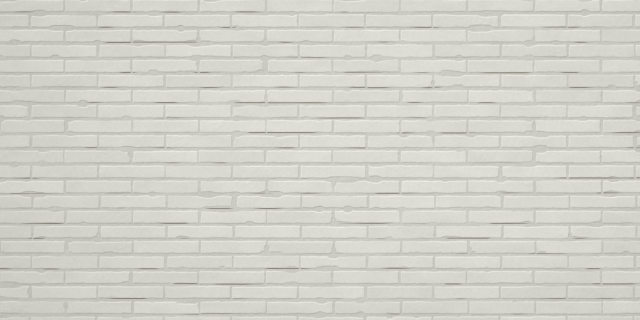
Give the GLSL for this texture, as a WebGL 1 fragment shader.

```glsl
precision highp float;
// White painted brick wall in running bond, lit from above.
// Each brick is a noisy rounded box in a height field; the slope of that
// field gives lit upper edges and shaded lower ones, with sparse dark gaps.

uniform vec2 u_resolution;

#define ROWS 21.2          // courses per canvas height
#define BRICKS 4.77        // bricks per canvas height, measured across
#define ROW_SHIFT 0.113    // vertical phase of the courses
#define JOINT_SHIFT 0.03   // horizontal phase of the upright joints
#define MORTAR vec2(0.0036, 0.0048)  // half widths: upright, level
#define CORNER 0.003       // rounding of brick corners
#define BEVEL 0.0028       // softness of brick edges
#define WOBBLE 0.0036      // unevenness of brick edges
#define RELIEF 0.105       // strength of the slope lighting
#define GAP_DARK 0.62      // darkness of open gaps under bricks

const vec3 PAINT = vec3(0.847, 0.846, 0.818);
const vec3 JOINT = vec3(0.790, 0.787, 0.757);
const vec3 GAP = vec3(0.43, 0.41, 0.36);

float hash(vec2 p) {
  vec3 q = fract(vec3(p.xyx) * 0.1031);
  q += dot(q, q.yzx + 33.33);
  return fract((q.x + q.y) * q.z);
}

float noise(vec2 p) {
  vec2 i = floor(p), f = fract(p);
  f = f * f * (3.0 - 2.0 * f);
  return mix(mix(hash(i), hash(i + vec2(1.0, 0.0)), f.x),
             mix(hash(i + vec2(0.0, 1.0)), hash(i + 1.0), f.x), f.y);
}

// Brick index in id, position from the brick centre as result
vec2 brickCell(vec2 p, out vec2 id) {
  float course = (1.0 - p.y) * ROWS + ROW_SHIFT;
  float row = floor(course);
  float along = p.x * BRICKS + JOINT_SHIFT + 0.5 * mod(row, 2.0);
  along += 0.06 * (hash(vec2(row, 7.0)) - 0.5);
  id = vec2(floor(along), row);
  return vec2((fract(along) - 0.5) / BRICKS, (0.5 - fract(course)) / ROWS);
}

// Signed distance to the worn brick outline
float brickDistance(vec2 p, out vec2 id, out vec2 q, out vec2 halfSize) {
  q = brickCell(p, id);
  vec2 jitter = vec2(hash(id + 3.1), hash(id + 8.7)) - 0.5;
  q -= jitter * vec2(0.003, 0.0016);
  halfSize = 0.5 / vec2(BRICKS, ROWS) - MORTAR;
  halfSize.y -= 0.0012 * hash(id + 5.3);
  vec2 a = abs(q) - halfSize + CORNER;
  float d = length(max(a, 0.0)) + min(max(a.x, a.y), 0.0) - CORNER;
  d += WOBBLE * (0.5 * noise(p * 28.0) + 0.5 * noise(p * 85.0) - 0.5);
  return d + 0.006 * smoothstep(0.72, 0.95, noise(p * 23.0 + 40.0));
}

// Surface height: 1 on brick faces, 0 in deep joints
float wallHeight(vec2 p, float soft) {
  vec2 id, q, halfSize;
  float d = brickDistance(p, id, q, halfSize);
  float face = smoothstep(soft, -soft, d);
  float fill = 0.5 * smoothstep(0.55, 0.85, noise(p * vec2(11.0, 21.0) + 15.0));
  float rough = 0.26 * noise(p * 130.0) + 0.14 * noise(p * 62.0);
  float smear = smoothstep(0.6, 0.8, noise(p * vec2(16.0, 30.0) + 70.0));
  float grain = rough * mix(1.0, 0.25 + 0.5 * smear, face);
  return mix(fill, 1.0, face) + grain;
}

void main() {
  vec2 p = gl_FragCoord.xy / u_resolution.y;
  float pixel = 1.0 / u_resolution.y;
  float soft = max(BEVEL, 0.7 * pixel);

  vec2 id, q, halfSize;
  float d = brickDistance(p, id, q, halfSize);
  float face = smoothstep(soft, -soft, d);

  // Paint tone, slightly different on each brick
  vec3 color = mix(JOINT, PAINT, face);
  color += face * 0.022 * (hash(id + 21.0) - 0.5);
  color += 0.02 * (noise(p * vec2(18.0, 36.0)) - 0.5);
  color += 0.016 * (noise(p * 170.0) - 0.5);

  // Slope lighting from above and a little from the left
  vec2 toLight = vec2(-0.0014, 0.0034);
  float slope = wallHeight(p - 0.5 * toLight, soft)
              - wallHeight(p + 0.5 * toLight, soft);
  color += RELIEF * clamp(slope, -1.1, 0.75);

  // Open gaps: thin broken lines below some bricks
  float below = (q.y + halfSize.y + 0.0012) / max(0.0017, 0.6 * pixel);
  float broken = smoothstep(0.64, 0.86, noise(p * vec2(13.0, ROWS) + id.y * 3.7));
  float inside = smoothstep(0.004, -0.004, abs(q.x) - halfSize.x);
  color = mix(color, GAP, GAP_DARK * broken * inside * exp(-below * below));

  // Broad light, falling off towards the left and the lower corners
  vec2 fromLight = (gl_FragCoord.xy / u_resolution - vec2(0.58, 0.6)) * vec2(1.0, 0.7);
  color *= 1.018 - 0.16 * dot(fromLight, fromLight);

  gl_FragColor = vec4(clamp(color, 0.0, 1.0), 1.0);
}
```
